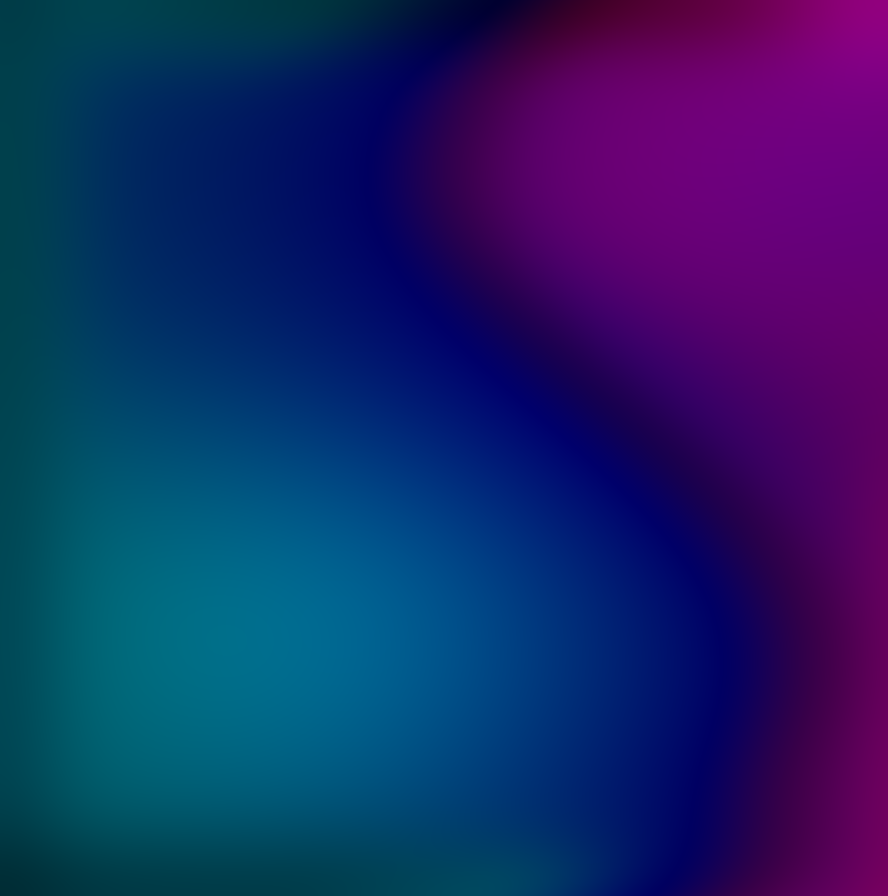
Give the GLSL for this background, as a Shadertoy shader.

```glsl
// Soft gradient: a teal and blue glow meets magenta along a winding navy valley.

// Gaussian falloff, 1 at zero and fading over the given width.
float bell(float offset, float width) {
    float t = offset / width;
    return exp(-t * t);
}

// Elliptical glow around a centre.
float glow(vec2 p, vec2 centre, vec2 radius) {
    vec2 q = (p - centre) / radius;
    return exp(-dot(q, q));
}

// Horizontal position of the navy valley at height y.
float valleyX(float y) {
    float wave = 0.612 + 0.2 * cos(5.818 * (y - 0.26));
    return wave + 0.11 * bell(y, 0.11) + 0.03 * smoothstep(0.88, 1.0, y);
}

// Share of green relative to blue on the left of the valley.
float tealRatio(vec2 p, float leftDist) {
    float rate = mix(2.9, 1.9, smoothstep(0.3, 0.7, p.y));
    float ratio = 1.0 - exp(-leftDist * rate);
    float open = 1.0 - (1.0 - bell(p.x, 0.09))
                     * (1.0 - bell(1.0 - p.y, 0.07))
                     * (1.0 - 0.8 * bell(p.y, 0.06));
    return mix(ratio, 0.84, open * smoothstep(0.0, 0.22, leftDist));
}

// Red rises from the valley towards the right.
float redLevel(vec2 p, float rightDist, float corner) {
    float spread = 0.14 + 0.14 * bell(p.y - 0.55, 0.15)
                 - 0.04 * smoothstep(0.85, 1.0, p.y);
    float rise = 1.0 - exp(-pow(rightDist / spread, 1.4));
    float level = 0.46 - 0.11 * bell(1.0 - p.y, 0.07)
                - 0.06 * glow(p, vec2(1.0, 0.72), vec2(0.25, 0.13))
                + 0.05 * bell(1.0 - p.x, 0.05) * (1.0 - smoothstep(0.4, 0.6, p.y));
    return rise * level + 0.22 * corner;
}

// Blue underlies everything, with glows and darkened borders.
float blueLevel(vec2 p, float side, float corner) {
    float blue = 0.37 + 0.2 * glow(p, vec2(0.38, 0.3), vec2(0.33, 0.27));
    blue += 0.13 * glow(p, vec2(0.92, 0.82), vec2(0.35, 0.2));
    blue *= 1.0 - 0.25 * bell(side - 0.1, 0.07);
    blue *= 1.0 - 0.2 * bell(p.x, 0.08);
    blue *= 1.0 - 0.33 * bell(p.y, 0.08) * smoothstep(0.05, 0.45, -side);
    float topShade = mix(0.05, 0.5, clamp(p.x / 0.55, 0.0, 1.0));
    blue *= 1.0 - topShade * bell(1.0 - p.y, 0.065);
    return blue + 0.28 * corner;
}

void mainImage(out vec4 fragColor, in vec2 fragCoord) {
    vec2 uv = fragCoord / iResolution.xy;
    float side = uv.x - valleyX(uv.y);  // negative on the teal side
    float corner = glow(uv, vec2(1.0), vec2(0.15, 0.08));

    float blue = blueLevel(uv, side, corner);
    float red = redLevel(uv, max(side, 0.0), corner);
    float green = blue * tealRatio(uv, max(-side, 0.0));
    fragColor = vec4(red, green, blue, 1.0);
}
```
